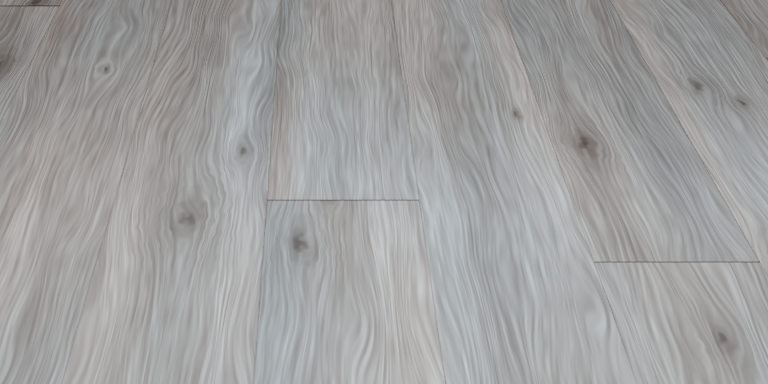
A Shadertoy shader for this texture:

```glsl
#define HORIZON 2.33
#define VANISH_X 0.83
#define PLANK_WIDTH 0.5
#define PLANK_LENGTH 3.0
#define RING_FREQ 45.0
#define RING_DEPTH 0.05
#define FIBRE_DEPTH 0.085
#define PORE_DEPTH 0.075
#define BAND_DEPTH 0.15
#define KNOT_SPACING 0.55
#define KNOT_CHANCE 0.5
#define BASE_TONE 0.648

float hash(vec2 p) {
    vec3 q = fract(p.xyx * vec3(0.1031, 0.1030, 0.0973));
    q += dot(q, q.yzx + 33.33);
    return fract((q.x + q.y) * q.z);
}

float noise(vec2 p) {
    vec2 i = floor(p), f = fract(p);
    f = f * f * (3.0 - 2.0 * f);
    float low = mix(hash(i), hash(i + vec2(1, 0)), f.x);
    float high = mix(hash(i + vec2(0, 1)), hash(i + vec2(1, 1)), f.x);
    return mix(low, high, f.y);
}

float fbm(vec2 p) {
    return 0.6 * noise(p) + 0.27 * noise(p * 2.1 + 7.3) + 0.13 * noise(p * 4.3 + 3.1);
}

// Bends the grain around scattered knots; returns (sideways shift, darkness)
vec2 knots(vec2 p, float seed) {
    vec2 result = vec2(0.0);
    float cell = floor(p.y / KNOT_SPACING);
    for (int i = -1; i <= 1; i++) {
        vec2 id = vec2(cell + float(i), seed);
        if (hash(id + 5.7) > KNOT_CHANCE) continue;
        vec2 centre = vec2((0.15 + 0.7 * hash(id + 1.3)) * PLANK_WIDTH,
                           (id.x + hash(id + 2.9)) * KNOT_SPACING);
        float size = hash(id + 9.1);
        float radius = mix(0.014, 0.042, size * size);
        vec2 d = (p - centre) / (radius * vec2(1.0, 1.6));
        d += 0.7 * (vec2(noise(p * 45.0 + seed), noise(p * 45.0 + seed + 20.0)) - 0.5);
        float q = dot(d, d);
        float rings = 0.5 + 0.5 * sin(sqrt(q) * 6.5);
        result.x -= (p.x - centre.x) * 0.8 * exp(-q / 6.0);
        result.y += 0.13 * exp(-q * 1.8) + 0.05 * exp(-q / 7.0)
                  + 0.05 * rings * exp(-q / 2.0);
    }
    return result;
}

// Brightness of the wood relative to its base tone
float woodTone(vec2 p, float seed) {
    vec2 offset = vec2(seed, seed * 1.7);
    vec2 knot = knots(p, seed);
    float warp = 0.17 * (fbm(p * vec2(4.5, 1.4) + offset) - 0.5)
               + 0.012 * (noise(p * vec2(12.0, 8.0) + offset) - 0.5);
    float grain = p.x + knot.x + warp;

    // Growth rings, faded where they become too dense
    float phase = RING_FREQ * grain + 1.6 * noise(vec2(grain * 22.0, p.y * 0.6) + offset);
    float ring = pow(0.5 + 0.5 * sin(6.2832 * phase), 1.6);
    ring = mix(0.4, ring, smoothstep(0.75, 0.3, fwidth(phase)));
    float strength = 0.25 + 0.9 * noise(p * vec2(6.0, 1.8) + offset + 31.0);

    // Long fibres, short pores and broad heartwood bands
    float fibre = noise(vec2(grain * 120.0, p.y * 6.0) + offset) - 0.5;
    float pore = noise(vec2(grain * 210.0, p.y * 17.0) + offset + 11.0) - 0.5;
    float band = fbm(vec2(grain * 8.0, p.y * 0.9) + offset + 47.0) - 0.5;
    return FIBRE_DEPTH * fibre + PORE_DEPTH * pore + BAND_DEPTH * band
         - RING_DEPTH * ring * strength - knot.y;
}

void mainImage(out vec4 fragColor, in vec2 fragCoord) {
    vec2 uv = fragCoord / iResolution.y;
    float pixel = 1.0 / iResolution.y;

    // Perspective floor coordinates
    float scale = (HORIZON - uv.y) / HORIZON;
    vec2 ground = vec2(uv.x - VANISH_X, uv.y) / scale;

    // Staggered planks
    float across = (ground.x - 0.33) / PLANK_WIDTH;
    float id = floor(across);
    float stagger = 0.485 - 0.1175 * id + 1.35 * (1.0 - id * id);
    float along = (ground.y - stagger) / PLANK_LENGTH;
    float board = floor(along);
    float seed = 60.0 * hash(vec2(id + 13.0, board + 29.0));
    vec2 local = vec2(fract(across) * PLANK_WIDTH, ground.y);

    // Light falls off towards the far edge and the upper corners
    float light = 0.04 - 0.11 * smoothstep(0.35, 1.05, uv.y)
                - 0.05 * smoothstep(0.5, 1.5, abs(uv.x - 1.0) + 0.5 * uv.y);
    float tone = BASE_TONE + light + woodTone(local, seed)
               + 0.03 * (hash(vec2(seed, 3.0)) - 0.5);

    // Thin dark joints, measured on the canvas
    float side = (0.5 - abs(fract(across) - 0.5)) * PLANK_WIDTH * scale;
    float end = (0.5 - abs(fract(along) - 0.5)) * PLANK_LENGTH * scale * scale;
    tone -= 0.06 * (1.0 - smoothstep(0.0, 0.0015 + pixel, side));
    tone -= 0.15 * (1.0 - smoothstep(0.0, 0.001 + pixel, end));

    // Darker wood is slightly warmer
    float warmth = 0.1 * (0.63 - tone)
                 + 0.035 * (noise(local * vec2(5.0, 1.2) + seed + 17.0) - 0.5);
    vec3 color = vec3(tone) + warmth * vec3(1.0, -0.15, -0.75);
    fragColor = vec4(clamp(color, 0.0, 1.0), 1.0);
}
```
